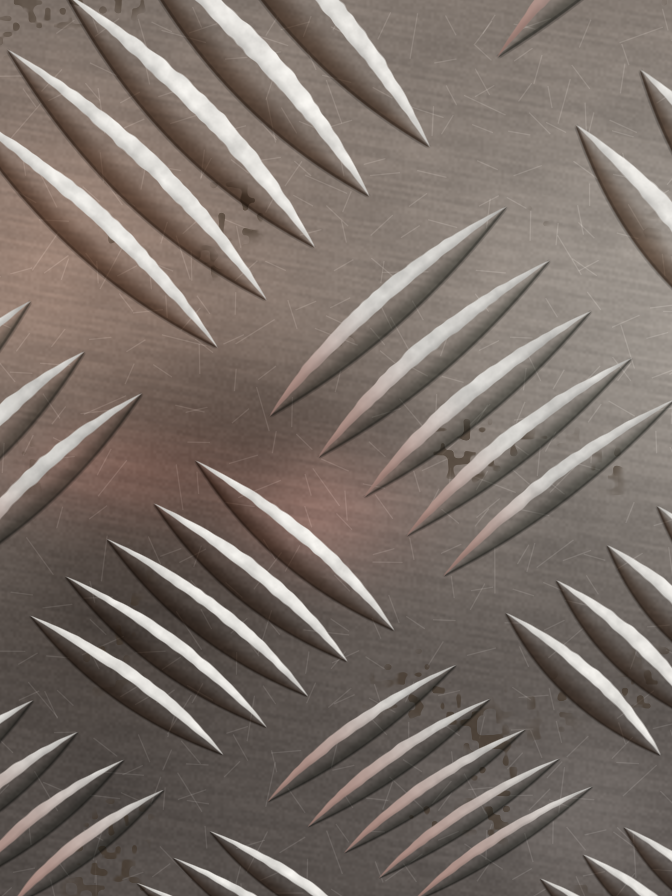
Give the GLSL for this texture, as a Shadertoy shader.

```glsl
// Worn metal tread plate seen at a slant: a checkerboard of five-rib groups.
// A projective map turns the canvas into plate cells; each rib is a lens with
// one sunlit facet and one shaded facet, over brushed, stained, scratched metal.

const float RIB_PITCH = 0.18;
const float RIB_HALF_LENGTH = 0.405;

float hash(vec2 p) {
    vec3 q = fract(vec3(p.xyx) * 0.1031);
    q += dot(q, q.yzx + 33.33);
    return fract((q.x + q.y) * q.z);
}

float noise(vec2 p) {
    vec2 i = floor(p), f = fract(p);
    f = f * f * (3.0 - 2.0 * f);
    return mix(mix(hash(i), hash(i + vec2(1, 0)), f.x),
               mix(hash(i + vec2(0, 1)), hash(i + vec2(1, 1)), f.x), f.y);
}

float fbm(vec2 p) {
    float sum = 0.0, amp = 0.5;
    for (int i = 0; i < 4; i++) {
        sum += amp * noise(p);
        p = mat2(1.6, 1.2, -1.2, 1.6) * p + 7.3;
        amp *= 0.5;
    }
    return sum;
}

float glow(vec2 p, vec2 center, vec2 size) {
    vec2 d = (p - center) / size;
    return exp(-dot(d, d));
}

float band(float y, float lo, float hi, float aa) {
    return smoothstep(lo - aa, lo + aa, y) * (1.0 - smoothstep(hi - aa, hi + aa, y));
}

// Canvas to plate cells, one unit per rib group
vec2 plateCoords(vec2 p) {
    mat3 view = mat3(0.317, 0.245, -0.100,
                     0.404, -0.237, 0.121,
                     0.316, 0.408, 1.0);
    vec3 h = inverse(view) * vec3(p, 1.0);
    return h.xy / h.z;
}

// Broad reflections, brushing and blotches
vec3 metal(vec2 p) {
    vec3 col = mix(vec3(0.33, 0.305, 0.29), vec3(0.49, 0.45, 0.42), smoothstep(0.1, 0.95, p.y));
    col += vec3(0.13, 0.14, 0.14) * glow(p, vec2(1.0, 0.85), vec2(0.35, 0.40));
    col += vec3(0.10, 0.05, 0.03) * glow(p, vec2(0.05, 0.95), vec2(0.35, 0.25));
    col += vec3(0.17, 0.10, 0.09) * glow(p, vec2(0.48, 0.57), vec2(0.13, 0.09));
    col += vec3(0.13, 0.07, 0.06) * glow(p, vec2(0.17, 0.63), vec2(0.17, 0.07));
    col += vec3(0.08) * glow(p, vec2(0.85, 0.12), vec2(0.25, 0.15));
    col -= vec3(0.11, 0.12, 0.12) * glow(p, vec2(0.33, 0.66), vec2(0.25, 0.18));
    col -= vec3(0.07) * glow(p, vec2(0.15, 0.40), vec2(0.25, 0.20));
    float brushed = noise(mat2(0.98, 0.17, -0.17, 0.98) * p * vec2(14.0, 190.0));
    col *= 0.86 + 0.10 * brushed + 0.20 * fbm(p * 7.0);
    return col + 0.035 * (noise(p * 230.0) - 0.5);
}

// Fine random strokes, one per grid cell
float scratches(vec2 p, float scale, float aa) {
    vec2 g = p * scale, id = floor(g), f = fract(g) - 0.5;
    float angle = 6.2832 * hash(id + 3.7);
    vec2 dir = vec2(cos(angle), sin(angle));
    f -= 0.3 * (vec2(hash(id + 11.0), hash(id + 23.0)) - 0.5);
    float along = clamp(dot(f, dir), -0.3, 0.3);
    float d = length(f - dir * along) / scale;
    return step(0.45, hash(id + 41.0)) * (1.0 - smoothstep(0.0, 1.3 * aa, d));
}

// Rib q: x along it, y toward the light; rising ribs carry warm lower tips
vec3 shadeRib(vec3 base, vec2 p, vec2 q, float seed, bool rising, float aa) {
    float s = q.x / (RIB_HALF_LENGTH * (0.97 + 0.05 * seed));
    float arch = max(1.0 - s * s, 0.0);
    float inside = smoothstep(0.0, 0.06, arch);
    float rough = 0.006 * (noise(p * 70.0 + seed * 50.0) - 0.5);
    float top = arch * (0.064 + rough);
    float ridge = arch * (0.017 + 0.006 * seed + rough);
    float foot = -arch * (rising ? 0.045 : 0.066);

    // Shaded facet, darkest at its foot
    float t = clamp((ridge - q.y) / max(ridge - foot, 0.001), 0.0, 1.0);
    vec3 shade = rising ? vec3(0.62, 0.64, 0.62) : vec3(0.60, 0.52, 0.46);
    vec3 dark = base * mix(vec3(0.98), shade, smoothstep(0.1, 0.95, t));
    vec3 col = mix(base, dark, inside * band(q.y, foot, ridge, aa));
    float rim = band(q.y, foot - 0.004, foot + 0.006, aa);
    col *= 1.0 - 0.22 * rim * inside;

    // Sunlit facet with grain and reflected warmth
    vec3 lit = vec3(0.93, 0.92, 0.90) * (0.82 + 0.22 * fbm(p * 45.0 + seed * 9.0));
    lit *= rising ? 0.96 : 1.06;
    float low = 1.0 - smoothstep(0.1, 0.5, p.y);
    float warm = rising ? 0.85 * (1.0 - smoothstep(-0.9, 0.1 + 0.9 * low, s)) : 0.0;
    lit = mix(lit, vec3(0.62, 0.47, 0.43), warm);
    lit *= 0.88 + 0.12 * smoothstep(ridge, ridge + 0.018, q.y);
    return mix(col, lit, inside * band(q.y, ridge, top, aa));
}

void mainImage(out vec4 fragColor, in vec2 fragCoord) {
    vec2 p = fragCoord / iResolution.x;
    float pixel = 1.0 / iResolution.x;
    vec2 uv = plateCoords(p);
    float aa = 0.5 * length(fwidth(uv));
    vec3 col = metal(p);

    // Marks and sparse dirt on the flat metal
    for (int i = 0; i < 3; i++)
        col += 0.06 * scratches(p + float(i) * 3.1, 9.0 + 5.0 * float(i), pixel);
    float dirt = smoothstep(0.66, 0.78, noise(p * 85.0)) * smoothstep(0.60, 0.72, fbm(p * 6.0 + 4.0));
    col = mix(col, vec3(0.25, 0.20, 0.15), 0.6 * dirt);

    // Alternate the rib direction from cell to cell
    vec2 cell = floor(uv + 0.5), f = uv - cell;
    bool rising = mod(cell.x + cell.y, 2.0) > 0.5;
    vec2 q = rising ? vec2(f.x, -f.y) : f.yx;
    float k = clamp(floor(q.y / RIB_PITCH + 0.5), -2.0, 2.0);
    q.y -= k * RIB_PITCH;
    float seed = hash(cell * 7.0 + k + 40.0);
    col = shadeRib(col, p, q, seed, rising, aa);
    fragColor = vec4(clamp(col, 0.0, 1.0), 1.0);
}
```
